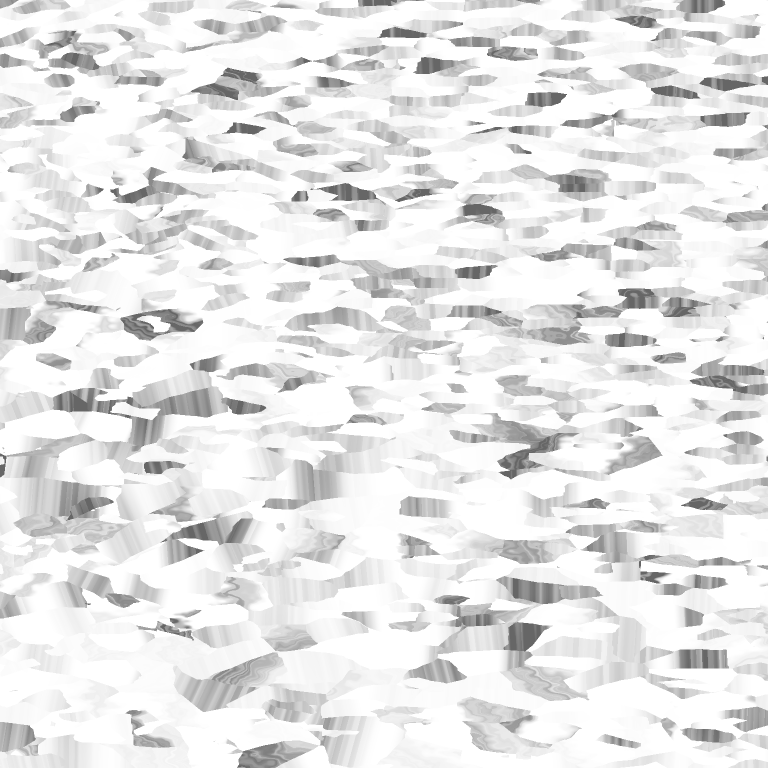
Write a WebGL 1 fragment shader that draws this texture.

```glsl
precision highp float;
// Pale collage of elongated, barred grey flakes, fine at the upper right and coarse at the lower left.

#define COARSE_CELL vec2(0.125, 0.050)
#define MEDIUM_CELL vec2(0.085, 0.027)
#define FINE_CELL vec2(0.050, 0.0125)
#define INK 0.88
#define INK_BIAS 1.6
#define TILT_LEFT 0.50
#define TILT_RIGHT 0.07
#define BAR_FREQ 135.0
#define PATCH_FREQ 19.0
#define WAVY_SHARE 0.34
#define SAMPLES 2

uniform vec2 u_resolution;

float hash(vec2 p) {
  return fract(sin(dot(p, vec2(127.1, 311.7))) * 43758.5453);
}

vec2 hash2(vec2 p) {
  return vec2(hash(p), hash(p + 57.3));
}

float noise(vec2 p) {
  vec2 i = floor(p);
  vec2 f = fract(p);
  f = f * f * (3.0 - 2.0 * f);
  return mix(mix(hash(i), hash(i + vec2(1.0, 0.0)), f.x),
             mix(hash(i + vec2(0.0, 1.0)), hash(i + 1.0), f.x), f.y);
}

// Small turn of a flake, stronger on the left side.
float flakeAngle(vec2 center, float random) {
  float side = smoothstep(0.25, 0.75, center.x + 0.2 * (center.y - 0.3));
  return (random - 0.5) * 2.0 * mix(TILT_LEFT, TILT_RIGHT, side);
}

// Nearest flake under a turned, boxy metric: xy = local position, zw = cell id.
vec4 findFlake(vec2 p, vec2 cell, float layer) {
  vec2 base = floor(p / cell);
  vec4 flake = vec4(0.0);
  float nearest = 1e5;
  for (int j = -2; j <= 2; j++) {
    for (int i = -1; i <= 1; i++) {
      vec2 id = base + vec2(float(i), float(j));
      vec2 random = hash2(id + layer * 19.7);
      vec2 center = (id + random) * cell;
      float angle = flakeAngle(center, fract(random.x * 7.3 + random.y * 5.1));
      float c = cos(angle);
      float s = sin(angle);
      vec2 d = p - center;
      vec2 local = vec2(c * d.x + s * d.y, c * d.y - s * d.x);
      vec2 a = abs(local) / cell;
      float dist = max(a.x, a.y) + 0.3 * min(a.x, a.y);
      if (dist < nearest) {
        nearest = dist;
        flake = vec4(local, id);
      }
    }
  }
  return flake;
}

// Darkness inside one flake: a broad shade broken into bars, sometimes rippled.
float flakeInk(vec2 local, vec2 id, vec2 p) {
  float seed = floor(hash(id + 3.1) * 400.0);
  float x = local.x;
  if (hash(id + 8.6) < WAVY_SHARE) {
    float ripple = noise(p * vec2(45.0, 110.0)) + 0.5 * noise(p * vec2(110.0, 240.0));
    x += (hash(id + 2.4) - 0.5) * 4.0 * local.y + 0.03 * (ripple - 0.75);
  }
  float shade = smoothstep(0.25, 0.8, noise(vec2(x * PATCH_FREQ + seed, seed)));
  float steps = hash(vec2(floor(x * BAR_FREQ), seed + 5.0));
  float soft = noise(vec2(x * BAR_FREQ * 1.6, seed + 11.0));
  float bars = 0.3 + 0.35 * steps + 0.35 * soft;
  float cluster = 0.65 + 0.7 * noise(p * vec2(7.0, 13.0));
  return INK * pow(hash(id + 6.2), INK_BIAS) * shade * bars * cluster;
}

// Paint coarse flakes first, then scatter smaller ones over them.
float collage(vec2 p) {
  vec4 flake = findFlake(p, COARSE_CELL, 1.0);
  vec2 id = flake.zw + 100.0;

  vec4 medium = findFlake(p, MEDIUM_CELL, 2.0);
  if (hash(medium.zw + 31.0) < 0.6) {
    flake = medium;
    id = medium.zw + 300.0;
  }

  vec4 fine = findFlake(p, FINE_CELL, 3.0);
  vec2 spot = fine.zw * FINE_CELL;
  float fineShare = mix(0.10, 0.92, smoothstep(0.45, 1.25, spot.x * 0.55 + spot.y));
  if (hash(fine.zw + 47.0) < fineShare) {
    flake = fine;
    id = fine.zw + 500.0;
  }
  return 1.0 - min(flakeInk(flake.xy, id, p), 0.6);
}

void main() {
  float unit = min(u_resolution.x, u_resolution.y);
  float tone = 0.0;
  // Average a small grid of samples to smooth the edges.
  for (int j = 0; j < SAMPLES; j++) {
    for (int i = 0; i < SAMPLES; i++) {
      vec2 shift = (vec2(float(i), float(j)) + 0.5) / float(SAMPLES) - 0.5;
      tone += collage((gl_FragCoord.xy + shift) / unit);
    }
  }
  gl_FragColor = vec4(vec3(tone / float(SAMPLES * SAMPLES)), 1.0);
}
```
